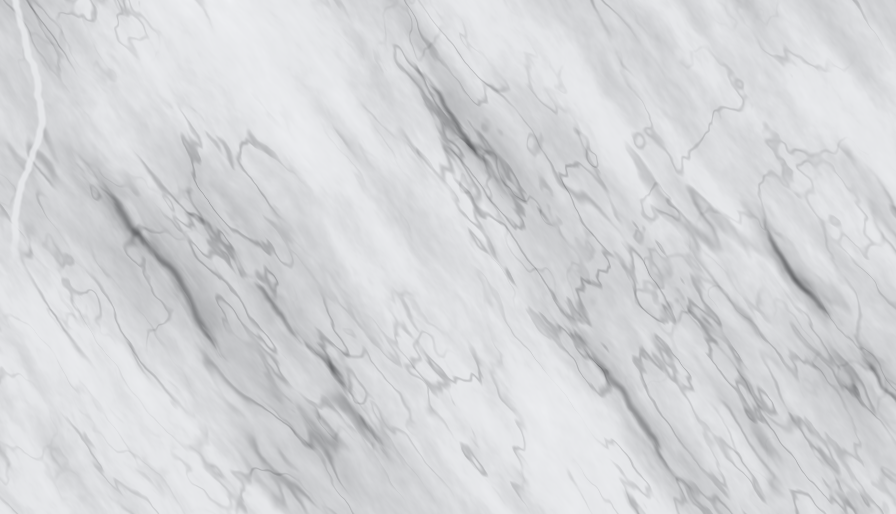
This texture is drawn by a WebGL 1 fragment shader. Its source:

```glsl
precision highp float;
// Pale grey-white marble slab with steep diagonal grain.
// Stretched noise in a rotated frame gives clouds and streaks; thin level lines
// of that noise give hair veins, and a few long veins are laid over them.

uniform vec2 u_resolution;

#define GRAIN_ANGLE 0.95
#define BASE_TONE 0.864
#define CLOUD_AMOUNT 0.19
#define STREAK_AMOUNT 0.17
#define SPECK_AMOUNT 0.055
#define HAIR_DEPTH 0.135
#define NET_DEPTH 0.10
#define BOLD_DEPTH 0.13
#define LONG_VEIN_DEPTH 0.27
#define COOL_TINT vec3(-0.005, 0.0, 0.010)

float hash(vec2 p) {
  vec3 q = fract(vec3(p.xyx) * 0.1031);
  q += dot(q, q.yzx + 33.33);
  return fract((q.x + q.y) * q.z);
}

float noise(vec2 p) {
  vec2 i = floor(p), f = fract(p);
  f = f * f * (3.0 - 2.0 * f);
  float low = mix(hash(i), hash(i + vec2(1.0, 0.0)), f.x);
  float high = mix(hash(i + vec2(0.0, 1.0)), hash(i + vec2(1.0, 1.0)), f.x);
  return mix(low, high, f.y);
}

// Fractal noise, centred on zero
float fbm(vec2 p) {
  float sum = 0.0, amp = 0.5;
  for (int i = 0; i < 4; i++) {
    sum += amp * (noise(p) - 0.5);
    p = mat2(1.92, 0.45, -0.45, 1.92) * p + 17.3;
    amp *= 0.5;
  }
  return sum;
}

// Thin line where the noise crosses zero
float levelLine(vec2 p, float width) {
  return 1.0 - smoothstep(0.0, width, abs(fbm(p)));
}

// Long broken vein along the grain; g = (across, along)
float longVein(vec2 g, float across, float start, float end, float width) {
  float wander = 0.05 * fbm(vec2(across * 31.0, g.y * 6.0));
  float d = abs(g.x - across + wander);
  float ends = smoothstep(start, start + 0.15, g.y) * (1.0 - smoothstep(end - 0.15, end, g.y));
  float breaks = smoothstep(-0.16, 0.14, fbm(vec2(g.x * 45.0, g.y * 9.0)));
  float core = 1.0 - smoothstep(0.0, width + 1.0 / u_resolution.y, d);
  float halo = exp(-d * d / (width * width * 16.0));
  return ends * breaks * (0.75 * core + 0.3 * halo);
}

void main() {
  vec2 p = gl_FragCoord.xy / u_resolution.y;
  float c = cos(GRAIN_ANGLE), s = sin(GRAIN_ANGLE);
  vec2 flow = vec2(dot(p, vec2(s, c)), dot(p, vec2(c, -s)));
  vec2 bend = vec2(fbm(p * 3.0 + 4.0), fbm(p * 3.0 + 51.0));
  vec2 g = flow + 0.05 * bend + 0.012 * vec2(fbm(p * 17.0), fbm(p * 17.0 + 9.0));

  // Clouds, streaks and fine specks
  float cloud = fbm(g * vec2(5.0, 1.3) + 20.0);
  float streak = fbm(g * vec2(24.0, 4.0) + 70.0);
  float speck = fbm(g * vec2(110.0, 42.0));
  float tone = BASE_TONE + CLOUD_AMOUNT * cloud + STREAK_AMOUNT * streak + SPECK_AMOUNT * speck;

  // Light centre, grey bands and the bright wedge at the lower left
  tone += 0.035 * exp(-pow((flow.x - 0.9) / 0.25, 2.0));
  tone -= 0.035 * exp(-pow((flow.x - 0.52) / 0.07, 2.0));
  tone -= 0.025 * smoothstep(1.35, 1.65, flow.x);
  float wedgeEdge = 0.41 + 0.12 * g.y;
  float wedge = smoothstep(0.20, 0.30, g.x) * (1.0 - smoothstep(wedgeEdge - 0.015, wedgeEdge, g.x));
  tone += 0.05 * wedge * smoothstep(-0.35, -0.1, g.y);

  // Hair veins along the grain, a looser net, and bolder dark runs
  float veined = smoothstep(-0.10, 0.14, fbm(g * vec2(6.0, 2.5) + 130.0) - 0.4 * cloud);
  veined *= 1.0 - 0.7 * wedge;
  float hair = levelLine(g * vec2(21.0, 5.0) + 210.0, 0.045);
  float net = levelLine(g * vec2(13.0, 6.5) + 0.7 * bend.yx + 330.0, 0.030);
  float bold = levelLine(g * vec2(9.0, 1.8) + 450.0, 0.025);
  float runs = smoothstep(0.0, 0.18, fbm(g * vec2(11.0, 4.0) + 90.0));
  tone -= HAIR_DEPTH * hair * veined;
  tone -= NET_DEPTH * net * smoothstep(-0.12, 0.2, fbm(p * 4.0 + 60.0));
  tone -= BOLD_DEPTH * bold * runs;

  // Long dark veins
  float veins = longVein(g, 0.54, -0.55, 0.10, 0.011);
  veins += longVein(g, 0.68, -0.38, 0.42, 0.008);
  veins += longVein(g, 1.17, -0.40, 0.12, 0.007);
  veins += longVein(g, 1.13, 0.15, 0.85, 0.010);
  veins += longVein(g, 1.54, 0.35, 0.95, 0.007);
  tone -= LONG_VEIN_DEPTH * veins;

  // Winding white seam near the left edge
  float seamX = 0.025 + 0.055 * exp(-pow((p.y - 0.76) / 0.14, 2.0)) + 0.035 * fbm(vec2(p.y * 14.0, 3.0));
  float seam = 1.0 - smoothstep(0.003, 0.010, abs(p.x - seamX));
  tone = mix(tone, 0.93, 0.8 * seam * smoothstep(0.48, 0.56, p.y));

  // Soft limit on highlights and shadows
  tone = min(tone, 0.90 + 0.4 * (tone - 0.90));
  gl_FragColor = vec4(clamp(tone, 0.40, 0.96) + COOL_TINT, 1.0);
}
```
